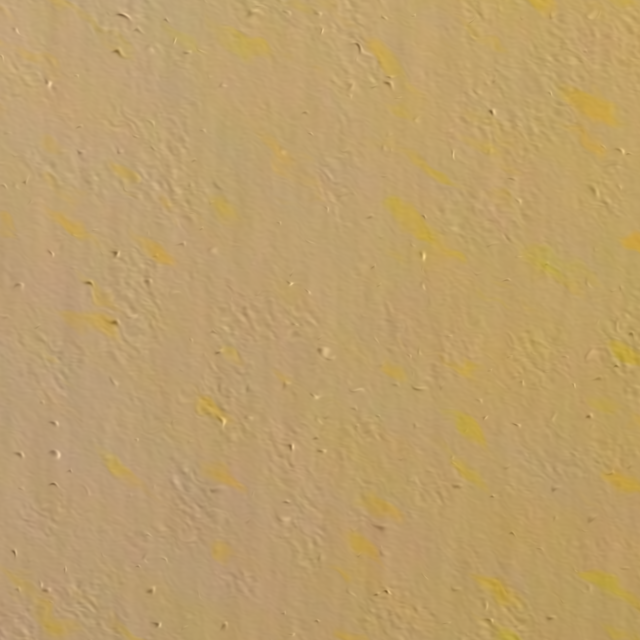
This texture is drawn by a WebGL 2 fragment shader. Its source:

```glsl
#version 300 es
precision highp float;

uniform vec2 u_resolution;
out vec4 fragColor;

vec3 hash3(vec2 cell, float seed) {
    vec3 q = fract(vec3(cell.xyx + seed * 7.31) * vec3(0.1031, 0.1030, 0.0973));
    q += dot(q, q.yxz + 33.33);
    return fract((q.xxy + q.yzz) * q.zyx);
}

// Cellular noise: one soft blob of random sign and weight per cell, centred on zero
float blobNoise(vec2 q, float seed) {
    vec2 base = floor(q);
    float sum = 0.0;
    for (int y = -1; y <= 1; y++) {
        for (int x = -1; x <= 1; x++) {
            vec2 cell = base + vec2(x, y);
            vec3 h = hash3(cell, seed);
            vec2 d = q - cell - h.xy;
            float falloff = max(0.0, 1.0 - dot(d, d));
            sum += (h.z * 2.0 - 1.0) * falloff * falloff * falloff;
        }
    }
    return sum;
}

mat2 rotation(float angle) {
    float c = cos(angle), s = sin(angle);
    return mat2(c, -s, s, c);
}

// Scattered nicks: a short dark scratch with a lit edge beside it
float nicks(vec2 p, float scale, float density, float seed) {
    vec2 q = p * scale;
    vec3 h = hash3(floor(q), seed);
    vec3 k = hash3(floor(q), seed + 5.0);
    if (h.z > density) return 0.0;
    vec2 d = rotation(-0.4 - 1.2 * k.x) * (fract(q) - mix(vec2(0.35), vec2(0.65), h.xy));
    d *= vec2(mix(7.0, 13.0, k.y), 17.0);
    d.y += 0.5 * sin(d.x * 1.7 + 6.0 * k.z);
    float rim = exp(-dot(d - vec2(0.4, 0.8), d - vec2(0.4, 0.8)));
    float dent = exp(-dot(d + vec2(0.4, 0.8), d + vec2(0.4, 0.8)));
    return (rim * mix(0.4, 1.2, k.x) - dent * mix(1.2, 0.5, k.x)) * mix(0.2, 1.0, k.z * k.z);
}

void main() {
    vec2 p = gl_FragCoord.xy / u_resolution.y;

    // Irregular warp that frays the outlines of all marks
    vec2 warp = vec2(blobNoise(p * 45.0, 20.0), blobNoise(p * 45.0, 21.0));
    vec2 frayed = p + 0.007 * warp;
    vec2 slant = rotation(-0.6) * frayed;
    vec2 steep = rotation(-0.85) * (p + 0.004 * warp);

    // Broad drift from greyish tan to golden tan, lighter towards the top
    vec3 color = mix(vec3(0.736, 0.622, 0.466), vec3(0.744, 0.622, 0.390), p.x);
    color += (p.y - 0.5) * vec3(0.036, 0.040, 0.026);

    // Soft colour blotches drawn out along the slant
    float warmth = blobNoise(slant * vec2(5.0, 11.0), 1.0) + 0.8 * blobNoise(slant * vec2(15.0, 32.0), 2.0);
    float tint = 0.7 * blobNoise(slant * vec2(6.0, 12.0), 3.0) + 0.8 * blobNoise(frayed * vec2(34.0, 20.0), 4.0);
    color += warmth * vec3(0.005, 0.003, -0.020);
    color += tint * vec3(0.009, -0.006, 0.008);

    // Sparse yellow and orange smears fading into the ground
    float smear = smoothstep(0.30, 1.15, blobNoise(slant * vec2(10.0, 28.0), 6.0)
                + 0.35 * blobNoise(slant * vec2(26.0, 60.0), 15.0));
    float hue = blobNoise(p * 9.0, 7.0);
    color += smear * vec3(0.03 + 0.03 * hue, 0.015 - 0.02 * hue, -0.13);

    // Faint upright fibres
    float fibres = blobNoise(p * vec2(55.0, 7.0), 8.0) + 0.8 * blobNoise(p * vec2(105.0, 18.0), 9.0);

    // Patchy grain, as relief lit across the slant at two sizes
    float roughness = smoothstep(-0.3, 0.8, blobNoise(p * 13.0, 10.0) + 0.5 * blobNoise(p * 31.0, 16.0));
    vec2 coarse = steep * vec2(62.0, 135.0);
    vec2 fine = rotation(0.5) * steep * vec2(115.0, 200.0);
    float grain = blobNoise(coarse, 11.0) - blobNoise(coarse + vec2(0.2, 0.8), 11.0);
    float speck = blobNoise(fine, 12.0) - 0.6 * blobNoise(fine + vec2(0.3, 0.8), 12.0);
    float light = 0.011 * fibres + mix(0.007, 0.036, roughness) * grain + mix(0.012, 0.028, roughness) * speck;

    // Few clear nicks, more faint ones
    light += 0.27 * nicks(frayed, 19.0, 0.22, 13.0);
    light += 0.13 * nicks(rotation(0.4) * frayed + 3.0, 27.0, 0.26, 14.0);

    color += light * vec3(1.0, 0.98, 0.90);
    fragColor = vec4(clamp(color, 0.0, 1.0), 1.0);
}
```
